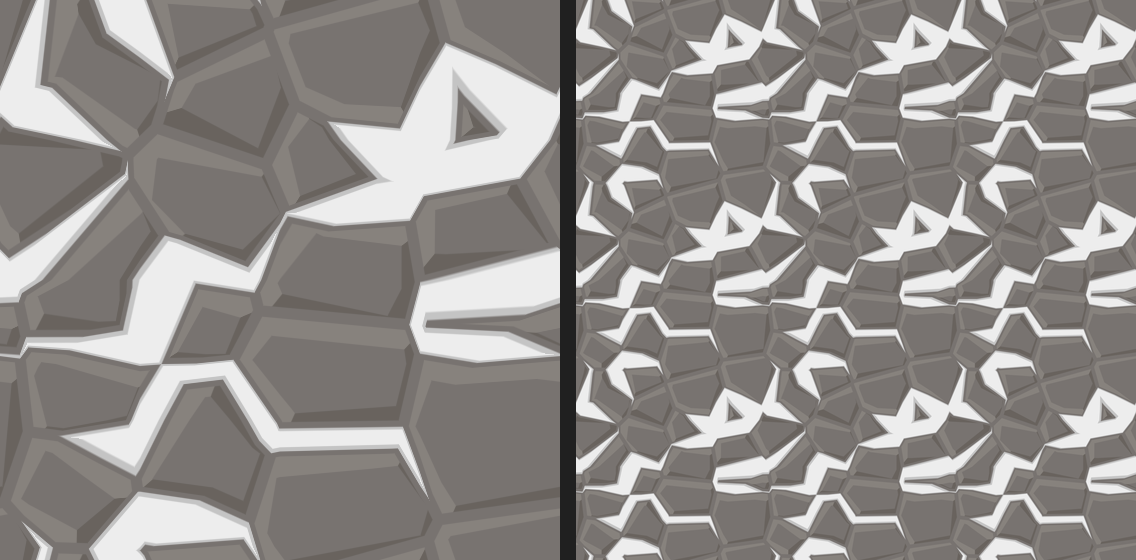
Left, the tile; right, the same tile 3 across and 3 down.
Give the GLSL for this texture, as a WebGL 1 fragment shader.

```glsl
precision highp float;
// Tiling bevelled grey stones, split by tapering white veins with pale grey rims.
uniform vec2 u_resolution;

const vec2 GRID = vec2(4.0, 5.0);       // stones per tile
const float VEIN_GRID = 4.0;            // lattice of the vein width noise
const float STONE_SPACING = 0.22;       // typical distance between centres
const float GAP = 0.010;                // plain border around each bevel
const vec2 LIGHT_DIRECTION = vec2(-0.9, 0.43);

const vec3 STONE = vec3(0.47, 0.45, 0.44);
const vec3 LIT = vec3(0.53, 0.51, 0.49);
const vec3 SHADE = vec3(0.41, 0.39, 0.37);
const vec3 RIM = vec3(0.77);
const vec3 VEIN = vec3(0.93);

vec2 hash2(vec2 p) {
  vec3 q = fract((p.xyx + 17.0) * vec3(0.1031, 0.1030, 0.0973));
  q += dot(q, q.yzx + 33.33);
  return fract((q.xx + q.yz) * q.zy);
}

// Coverage of the region where the signed distance is negative
float cover(float d, float pixel) {
  return 1.0 - smoothstep(-0.8 * pixel, 0.8 * pixel, d);
}

float latticeValue(vec2 corner) {
  return hash2(mod(corner, VEIN_GRID) + 41.0).x;
}

// Wrapping noise, linear on triangles so that vein sides stay straight
float facetNoise(vec2 p) {
  vec2 corner = floor(p);
  vec2 f = p - corner;
  float high = max(f.x, f.y);
  float low = min(f.x, f.y);
  vec2 side = f.x > f.y ? vec2(1.0, 0.0) : vec2(0.0, 1.0);
  return latticeValue(corner) * (1.0 - high)
       + latticeValue(corner + side) * (high - low)
       + latticeValue(corner + 1.0) * low;
}

// Centre of a stone in xy, its size weight in z
vec3 stoneAt(vec2 cell) {
  vec2 id = mod(cell, GRID);
  vec2 jitter = (hash2(id) - 0.5) * 0.64;
  vec2 stagger = vec2(0.0, 0.5 * mod(id.x, 2.0));
  float weight = 0.014 * hash2(id + 29.0).x;
  return vec3((cell + 0.5 + stagger + jitter) / GRID, weight);
}

float powerDistance(vec2 p, vec3 stone) {
  vec2 offset = p - stone.xy;
  return dot(offset, offset) - stone.z;
}

// Two families of stones; veins run only where the families meet
float family(vec2 cell) {
  vec2 id = mod(cell, GRID);
  float index = id.x + GRID.x * id.y;
  return step(mod(index * 3.0 + 0.5, GRID.x * GRID.y), 9.0);
}

void main() {
  vec2 p = gl_FragCoord.xy / u_resolution;
  float pixel = 1.0 / min(u_resolution.x, u_resolution.y);
  vec2 base = floor(p * GRID);

  // Find the stone under this point
  vec2 ownCell = base;
  vec3 own = vec3(0.0);
  float ownPower = 9.0;
  for (int y = -2; y <= 2; y++) {
    for (int x = -2; x <= 2; x++) {
      vec2 cell = base + vec2(float(x), float(y));
      vec3 stone = stoneAt(cell);
      float power = powerDistance(p, stone);
      if (power < ownPower) {
        ownPower = power;
        own = stone;
        ownCell = cell;
      }
    }
  }

  // Measure its sides, bevels and veins
  float ownFamily = family(ownCell);
  float veinWidth = mix(-0.030, 0.055, facetNoise(p * VEIN_GRID));
  float outline = 9.0;
  float litInner = 9.0;
  float shadeInner = 9.0;
  float vein = 9.0;
  for (int y = -2; y <= 2; y++) {
    for (int x = -2; x <= 2; x++) {
      vec2 cell = base + vec2(float(x), float(y));
      vec3 stone = stoneAt(cell);
      vec2 span = stone.xy - own.xy;
      float spacing = length(span);
      if (spacing > 0.001) {
        vec2 normal = span / spacing;
        float difference = 0.5 * (powerDistance(p, stone) - ownPower);
        float isVein = abs(family(cell) - ownFamily);
        float inset = GAP + isVein * max(veinWidth, 0.0) * STONE_SPACING / spacing;
        float side = difference / spacing - inset;
        vec2 random = hash2(mod(ownCell, GRID) * 7.0 + mod(cell, GRID) * 43.0);
        float along = dot(p - own.xy, vec2(-normal.y, normal.x));
        float slant = (random.y - 0.5) * 0.45 * along;
        outline = min(outline, side);
        if (dot(normal, LIGHT_DIRECTION) > 0.0)
          litInner = min(litInner, side - mix(0.012, 0.036, random.x) - slant);
        else
          shadeInner = min(shadeInner, side - mix(0.0, 0.020, random.x) - slant);
        if (isVein > 0.5) vein = min(vein, difference / STONE_SPACING - veinWidth);
      }
    }
  }

  // Layer bevels, rims and veins
  vec3 bevel = mix(LIT, SHADE, cover(shadeInner - litInner, pixel));
  float bevelMask = cover(min(litInner, shadeInner), pixel) * cover(-outline, pixel);
  vec3 color = mix(STONE, bevel, bevelMask);
  float rimWidth = mix(0.004, 0.008, ownFamily);
  color = mix(color, RIM, cover(vein, pixel));
  color = mix(color, VEIN, cover(vein + rimWidth, pixel));
  gl_FragColor = vec4(color, 1.0);
}
```
